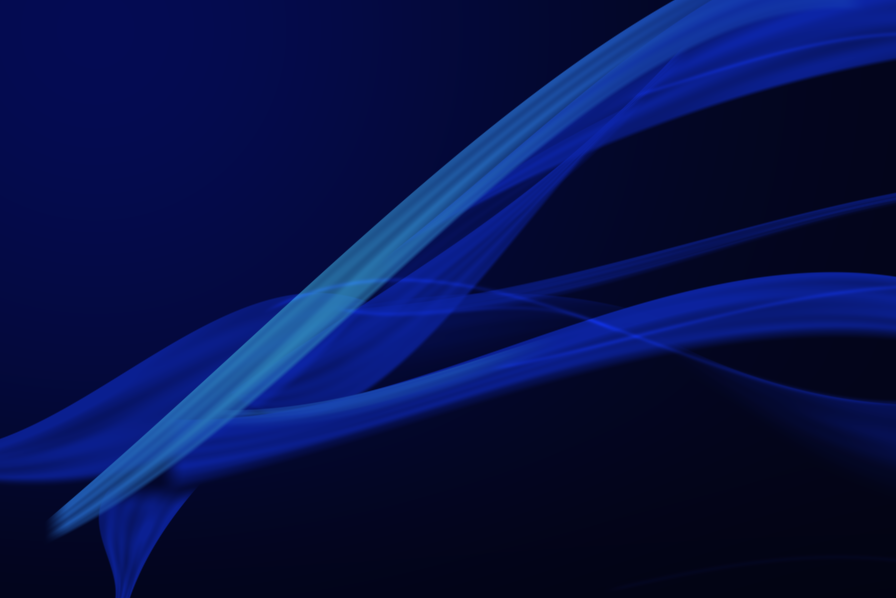
A WebGL 1 fragment shader for this background:

```glsl
precision highp float;
uniform vec2 u_resolution;

const vec3 NIGHT = vec3(0.012, 0.018, 0.092);
const vec3 DUSK = vec3(0.015, 0.045, 0.325);
const vec3 INDIGO = vec3(0.03, 0.09, 0.46);
const vec3 COBALT = vec3(0.05, 0.15, 0.68);
const vec3 AZURE = vec3(0.12, 0.34, 0.70);
const vec3 CYAN = vec3(0.19, 0.54, 0.74);
const vec2 GLOW_CENTER = vec2(0.16, 0.95);
const vec2 HEART = vec2(0.52, 0.47);
const float GLOW_FALLOFF = 1.5;
const float EDGE = 0.004;
const float END_FADE = 0.045;
const float RIM_WIDTH = 0.012;
const float FOLD_COUNT = 6.0;
const float FOLD_DEPTH = 0.45;

vec2 gradient(vec2 cell) {
  float h = fract(sin(dot(cell, vec2(127.1, 311.7))) * 43758.5);
  return vec2(cos(6.2832 * h), sin(6.2832 * h));
}

float gradientNoise(vec2 p) {
  vec2 i = floor(p), f = fract(p);
  vec2 u = f * f * f * (f * (f * 6.0 - 15.0) + 10.0);
  vec2 e = vec2(1.0, 0.0);
  float low = mix(dot(gradient(i), f), dot(gradient(i + e), f - e), u.x);
  float high = mix(dot(gradient(i + e.yx), f - e.yx), dot(gradient(i + 1.0), f - 1.0), u.x);
  return mix(low, high, u.y);
}

// Cubic through four evenly spaced heights
float curve(float t, vec4 y) {
  float s = 3.0 * t, a = s - 1.0, b = s - 2.0, c = s - 3.0;
  return dot(y, vec4(-a * b * c / 6.0, s * b * c / 2.0, -s * a * c / 2.0, s * a * b / 6.0));
}

float endMask(float x, vec2 span) {
  return smoothstep(span.x - END_FADE, span.x, x)
    * (1.0 - smoothstep(span.y, span.y + END_FADE, x));
}

// Translucent sheet between two curves, with a bright rim and long folds
float ribbon(vec2 p, vec2 span, vec4 top, vec4 bottom, float softness) {
  float t = (p.x - span.x) / (span.y - span.x);
  float hi = curve(t, top), lo = curve(t, bottom);
  float v = clamp((p.y - lo) / max(hi - lo, 0.001), 0.0, 1.0);
  float body = smoothstep(0.0, softness, p.y - lo) * smoothstep(0.0, EDGE, hi - p.y);
  float fold = gradientNoise(vec2(2.0 * t + 7.0 * span.x, FOLD_COUNT * v + 11.0 * span.y));
  float rim = exp(-max(hi - p.y, 0.0) / RIM_WIDTH);
  float sheen = 0.74 + 0.1 * v + FOLD_DEPTH * fold + 0.2 * rim;
  return body * endMask(p.x, span) * clamp(sheen, 0.0, 1.0);
}

// Thin bright thread along a curve
float strand(vec2 p, vec2 span, vec4 y) {
  float d = p.y - curve((p.x - span.x) / (span.y - span.x), y);
  return endMask(p.x, span) * exp(-d * d / (EDGE * EDGE));
}

void main() {
  vec2 p = gl_FragCoord.xy / u_resolution.y;

  // Backdrop
  vec2 g = p - GLOW_CENTER;
  vec3 color = mix(NIGHT, DUSK, exp(-GLOW_FALLOFF * dot(g, g)));
  color *= mix(0.7, 1.0, smoothstep(-0.1, 0.4, p.y));

  // Left wing and the dim veils
  float wing = ribbon(p, vec2(0.0, 0.586), vec4(0.268, 0.371, 0.48, 0.506),
    vec4(0.186, 0.199, 0.28, 0.45), 0.02);
  color = mix(color, COBALT, 0.75 * wing);
  float veil = ribbon(p, vec2(1.04, 1.5), vec4(0.477, 0.398, 0.348, 0.326),
    vec4(0.463, 0.336, 0.228, 0.15), 0.13);
  color = mix(color, INDIGO, 0.65 * veil);
  float haze = ribbon(p, vec2(0.6, 1.12), vec4(0.49, 0.51, 0.505, 0.465),
    vec4(0.35, 0.38, 0.42, 0.44), 0.1);
  color = mix(color, INDIGO, 0.5 * haze);
  float hollow = ribbon(p, vec2(0.664, 1.05), vec4(0.586, 0.678, 0.756, 0.824),
    vec4(0.473, 0.58, 0.678, 0.795), 0.01);
  color = mix(color, INDIGO, 0.65 * hollow);

  // Slim middle ribbon
  float slim = ribbon(p, vec2(0.586, 1.5), vec4(0.485, 0.53, 0.607, 0.68),
    vec4(0.469, 0.492, 0.574, 0.655), 0.015);
  color = mix(color, COBALT, 0.55 * slim);

  // Diagonal sheet hanging below the main band
  float sheet = ribbon(p, vec2(0.4, 1.113), vec4(0.355, 0.512, 0.678, 0.893),
    vec4(0.326, 0.359, 0.613, 0.863), 0.012);
  color = mix(color, COBALT, 0.72 * sheet);

  // Broad upper ribbon
  float broad = ribbon(p, vec2(0.664, 1.5), vec4(0.586, 0.82, 1.02, 1.1),
    vec4(0.58, 0.723, 0.828, 0.896), 0.01);
  color = mix(color, COBALT, 0.95 * broad);

  // Lower sweeping ribbon with its pale crest
  float sweep = ribbon(p, vec2(0.31, 1.5), vec4(0.3, 0.374, 0.503, 0.539),
    vec4(0.18, 0.293, 0.4, 0.428), 0.025);
  color = mix(color, COBALT, 0.88 * sweep);
  float crest = ribbon(p, vec2(0.39, 0.92), vec4(0.316, 0.336, 0.383, 0.439),
    vec4(0.28, 0.295, 0.34, 0.4), 0.03);
  color = mix(color, AZURE, 0.65 * crest * (1.0 - smoothstep(0.75, 0.96, p.x)));

  // Tail, running along the vertical axis
  float tail = ribbon(p.yx, vec2(0.0, 0.15), vec4(0.219, 0.24, 0.268, 0.303),
    vec4(0.191, 0.184, 0.168, 0.165), EDGE);
  color = mix(color, COBALT, 0.8 * tail);

  // Main band, palest near its heart
  float band = ribbon(p, vec2(0.117, 1.406), vec4(0.165, 0.553, 0.906, 1.117),
    vec4(0.107, 0.433, 0.804, 0.98), 0.012);
  vec3 bandColor = mix(AZURE, CYAN, exp(-9.0 * dot(p - HEART, p - HEART)));
  bandColor = mix(bandColor, COBALT, 0.6 * smoothstep(0.85, 1.4, p.x));
  color = mix(color, bandColor, 0.95 * band);

  // Loose threads
  float threads = strand(p, vec2(0.48, 1.5), vec4(0.496, 0.514, 0.402, 0.326));
  threads += strand(p, vec2(0.86, 1.5), vec4(0.39, 0.44, 0.49, 0.52));
  threads += strand(p, vec2(1.09, 1.5), vec4(0.848, 0.89, 0.925, 0.943));
  threads += 0.7 * strand(p, vec2(0.6, 1.0), vec4(0.478, 0.478, 0.485, 0.46));
  threads += 0.25 * strand(p, vec2(1.05, 1.5), vec4(0.02, 0.05, 0.067, 0.063));
  color += 0.22 * threads * COBALT;

  gl_FragColor = vec4(color, 1.0);
}
```
